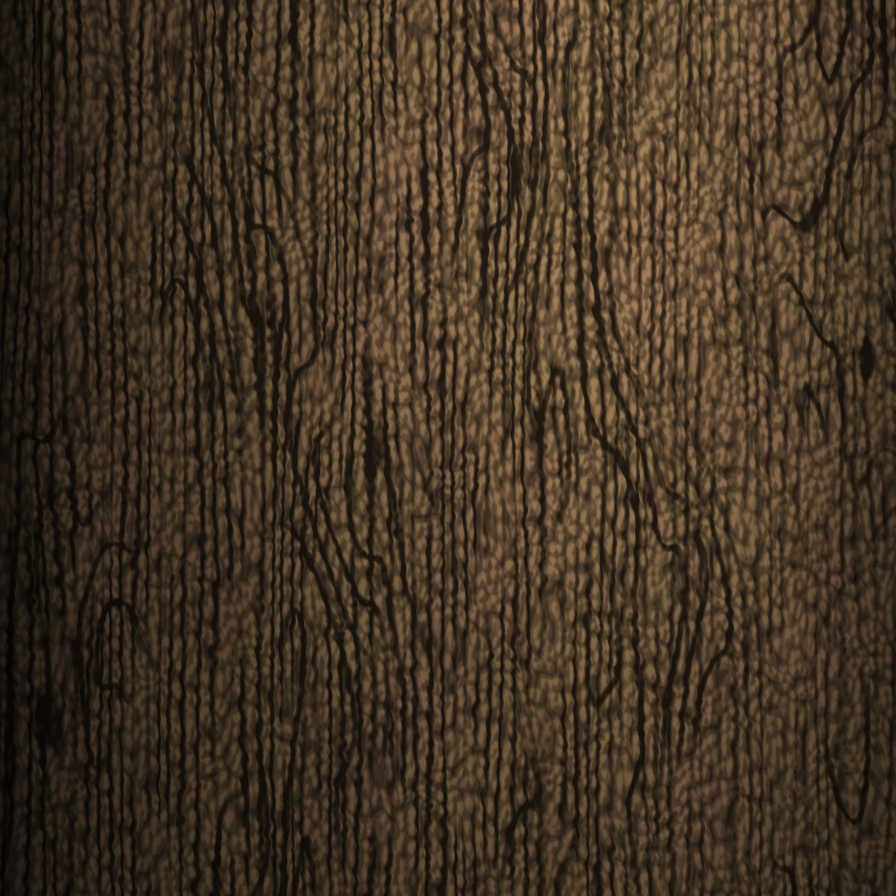
A three.js fragment shader for this texture:

```glsl
varying vec2 vUv;

#define WOOD_TINT vec3(1.0, 0.79, 0.53)
#define RUST_TINT vec3(1.0, 0.768, 0.54)
#define BRIGHTNESS 0.26
#define AMBIENT 0.10
#define FIBRES 68.0
#define FIBRE_DEPTH 0.72
#define PORE_SCALE vec2(108.0, 64.0)
#define RELIEF 1.15
#define RINGS 20.0
#define RING_WARP 2.8
#define RING_WIDTH 0.0036
#define RING_DEPTH 0.68

// Smooth pseudo-random point inside each cell
vec2 hash2(vec2 cell) {
  vec2 k = vec2(dot(cell, vec2(127.1, 311.7)), dot(cell, vec2(269.5, 183.3)));
  return fract(sin(k) * 43758.5);
}

// Smooth cellular noise: soft distance to the nearest scattered point
float cells(vec2 p) {
  vec2 base = floor(p);
  vec2 local = p - base;
  float sum = 0.0;
  for (int j = -1; j <= 1; j++) {
    for (int i = -1; i <= 1; i++) {
      vec2 offset = vec2(float(i), float(j));
      float d = length(offset + hash2(base + offset) - local);
      sum += exp(-11.0 * d);
    }
  }
  return -log(sum) / 11.0;
}

// Layered sines, each layer turned and doubled in frequency
float waves(vec2 p) {
  float sum = 0.0;
  float amplitude = 0.5;
  for (int i = 0; i < 3; i++) {
    sum += amplitude * sin(p.x + 1.6 * sin(p.y + 0.7));
    p = mat2(1.6, 1.2, -1.2, 1.6) * p + vec2(2.3, 4.1);
    amplitude *= 0.52;
  }
  return sum;
}

float ringField(vec2 p) {
  return RINGS * p.x + RING_WARP * waves(p * vec2(15.0, 4.0) + vec2(1.7, 3.4));
}

// Dark growth rings: contours of the warped field, of even width
float ringLines(vec2 p) {
  float e = 0.002;
  float h = ringField(p);
  vec2 slope = vec2(ringField(p + vec2(e, 0.0)), ringField(p + vec2(0.0, e))) - h;
  float d = abs(fract(h) - 0.5) / max(length(slope) / e, 12.0);
  float strength = smoothstep(-0.5, 0.5, waves(p * vec2(19.0, 7.0) + 8.0));
  return strength * (1.0 - smoothstep(0.3 * RING_WIDTH, 1.4 * RING_WIDTH, d));
}

// Upright fibre grooves, wobbled by the pores and fading to the right
float fibreGrooves(vec2 p, float pore) {
  float phase = FIBRES * p.x + 0.75 * waves(p * vec2(34.0, 4.0)) + 0.5 * pore;
  float groove = 1.0 - smoothstep(0.04, 0.3, abs(fract(phase) - 0.5));
  float patches = smoothstep(-1.0, 0.2, waves(p * vec2(70.0, 12.0) + 5.0));
  return groove * patches * mix(1.0, 0.6, smoothstep(0.5, 0.95, p.x));
}

// Broad glow from the upper right, falling off to the sides
float lighting(vec2 p) {
  vec2 q = (p - vec2(0.66, 0.85)) / vec2(0.52, 0.95);
  float sides = smoothstep(-0.14, 0.12, p.x) * (1.0 - smoothstep(0.8, 1.4, p.x));
  return (AMBIENT + BRIGHTNESS * exp(-dot(q, q))) * sides;
}

void main() {
  vec2 p = vUv;

  // Embossed pores, lit from the left, with crisp slopes
  vec2 porePos = p * PORE_SCALE;
  porePos.y += 0.8 * waves(p * vec2(45.0, 20.0));
  vec2 lightStep = vec2(-0.26, 0.13);
  float lit = cells(porePos + lightStep);
  float shaded = cells(porePos - lightStep);
  float relief = lit - shaded;
  relief *= 0.45 / (0.2 + abs(relief));
  float pore = 0.5 * (lit + shaded);

  // Relief, crevices, grooves and rings
  vec2 wobble = vec2(0.006, 0.004) * (pore - 0.35);
  float tone = 1.45 + RELIEF * relief;
  tone *= 1.0 - 0.3 * smoothstep(0.38, 0.62, pore);
  tone *= 1.0 + 0.07 * waves(p * vec2(26.0, 10.0) + 3.0);
  tone *= 1.0 - FIBRE_DEPTH * fibreGrooves(p, pore);
  tone *= 1.0 - RING_DEPTH * ringLines(p + wobble);
  tone = clamp(tone, 0.36, 1.8);

  // Warm brown with faint rusty patches
  float rust = smoothstep(-0.5, 0.7, waves(p * vec2(17.0, 11.0) + 6.0));
  vec3 wood = mix(WOOD_TINT, RUST_TINT, rust);
  gl_FragColor = vec4(wood * tone * lighting(p), 1.0);
}
```
